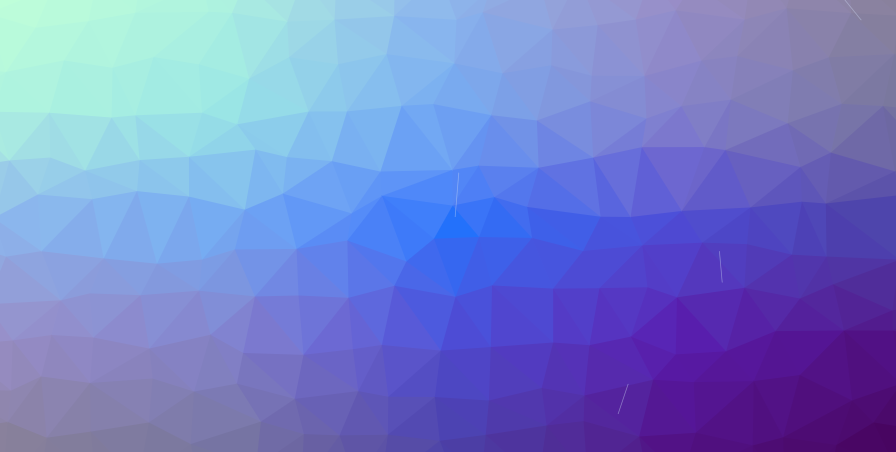
This background is drawn by a Shadertoy shader. Its source:

```glsl
// Low-poly backdrop: a jittered grid split into flat triangles, running from
// mint through blue to dark purple. Each facet takes the even blend of one
// colour ramp read across and down at its centroid, mixed perceptually.

#define CELL       vec2(0.109, 0.1016) // grid spacing, in canvas heights
#define ORIGIN     vec2(0.0, 0.039)    // position of grid vertex (0, 0)
#define JITTER     0.6                 // vertex scatter, in cells
#define SEED       17.0
#define GLINT      0.35                // strength of the hairlines
#define GLINT_SIZE 0.0011              // half width of the hairlines

const vec3 RAMP[5] = vec3[5](
    vec3(0.75, 1.00, 0.85),   // mint
    vec3(0.60, 0.90, 0.90),   // aqua
    vec3(0.12, 0.45, 0.99),   // blue
    vec3(0.35, 0.11, 0.69),   // violet
    vec3(0.28, 0.00, 0.37));  // dark purple

// Hairline ends (x0, y0, x1, y1), as fractions of the canvas
const vec4 HAIRLINES[4] = vec4[4](
    vec4(0.512, 0.617, 0.508, 0.521),
    vec4(0.803, 0.443, 0.806, 0.376),
    vec4(0.701, 0.150, 0.690, 0.085),
    vec4(0.943, 1.000, 0.961, 0.956));

const mat3 RGB_TO_XYZ = mat3(
    0.4124, 0.2126, 0.0193,
    0.3576, 0.7152, 0.1192,
    0.1805, 0.0722, 0.9505);

// Cube-rooted XYZ: mixing here equals mixing in Lab
vec3 toPerceptual(vec3 rgb) {
    return pow(RGB_TO_XYZ * pow(rgb, vec3(2.2)), vec3(1.0 / 3.0));
}

vec3 toDisplay(vec3 p) {
    return pow(max(inverse(RGB_TO_XYZ) * (p * p * p), 0.0), vec3(1.0 / 2.2));
}

vec3 ramp(float t) {
    float s = clamp(t, 0.0, 1.0) * 4.0;
    int i = min(int(s), 3);
    return mix(toPerceptual(RAMP[i]), toPerceptual(RAMP[i + 1]), s - float(i));
}

vec2 hash22(vec2 p) {
    vec3 q = fract(p.xyx * vec3(0.1031, 0.1030, 0.0973));
    q += dot(q, q.yzx + 33.33);
    return fract((q.xx + q.yz) * q.zy);
}

vec2 gridVertex(vec2 id) {
    return ORIGIN + CELL * (id + JITTER * (hash22(id + SEED) - 0.5));
}

// Signed distance to the line a-b, negative on its left
float edgeDistance(vec2 p, vec2 a, vec2 b) {
    vec2 e = normalize(b - a);
    return dot(p - a, vec2(e.y, -e.x));
}

// Adds one counter-clockwise facet: colour in rgb, coverage in a
void addFacet(inout vec4 sum, vec2 p, vec2 a, vec2 b, vec2 c, float aspect, float pixel) {
    float d = max(edgeDistance(p, a, b), max(edgeDistance(p, b, c), edgeDistance(p, c, a)));
    float coverage = clamp(0.5 - d / pixel, 0.0, 1.0);
    if (coverage <= 0.0) return;
    vec2 centre = (a + b + c) / 3.0;
    vec3 colour = toDisplay(0.5 * (ramp(centre.x / aspect) + ramp(1.0 - centre.y)));
    sum += vec4(colour, 1.0) * coverage;
}

float segmentDistance(vec2 p, vec2 a, vec2 b) {
    vec2 ab = b - a;
    return length(p - a - ab * clamp(dot(p - a, ab) / dot(ab, ab), 0.0, 1.0));
}

void mainImage(out vec4 fragColor, in vec2 fragCoord) {
    float pixel = 1.0 / iResolution.y;
    float aspect = iResolution.x * pixel;
    vec2 p = fragCoord * pixel;
    vec2 home = floor((p - ORIGIN) / CELL);

    // Facets of the nearby cells, each split along its shorter diagonal
    vec4 sum = vec4(0.0);
    for (int j = -1; j <= 1; j++)
    for (int i = -1; i <= 1; i++) {
        vec2 id = home + vec2(i, j);
        vec2 a = gridVertex(id);
        vec2 b = gridVertex(id + vec2(1, 0));
        vec2 c = gridVertex(id + vec2(1, 1));
        vec2 d = gridVertex(id + vec2(0, 1));
        if (distance(a, c) < distance(b, d)) {
            addFacet(sum, p, a, b, c, aspect, pixel);
            addFacet(sum, p, a, c, d, aspect, pixel);
        } else {
            addFacet(sum, p, a, b, d, aspect, pixel);
            addFacet(sum, p, b, c, d, aspect, pixel);
        }
    }
    vec3 colour = sum.rgb / max(sum.a, 0.001);

    // Faint pale hairlines
    vec2 scale = vec2(aspect, 1.0);
    for (int i = 0; i < 4; i++) {
        float d = segmentDistance(p, HAIRLINES[i].xy * scale, HAIRLINES[i].zw * scale);
        float line = 1.0 - smoothstep(0.0, GLINT_SIZE + pixel * 0.5, d);
        colour = mix(colour, vec3(0.8, 0.85, 0.95), GLINT * line);
    }
    fragColor = vec4(colour, 1.0);
}
```
